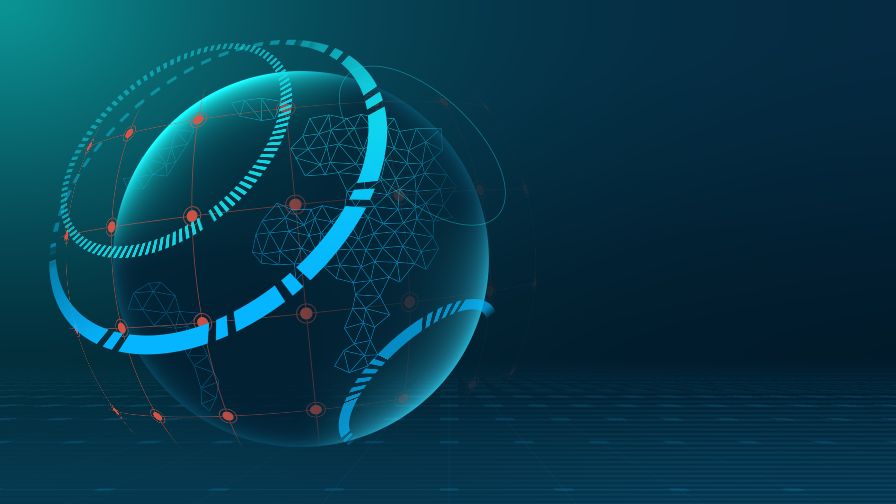
Write a WebGL 2 fragment shader that draws this background.

```glsl
#version 300 es
precision highp float;
// A wire globe over a dark teal floor: rim-lit disc, triangulated land,
// a red net on a perspective sphere, and tilted dashed rings.
// Lengths are in canvas heights.
uniform vec2 u_resolution;
out vec4 outColor;

const vec3 TEAL = vec3(0.04, 0.58, 0.58), CYAN = vec3(0.07, 0.87, 0.92);
const vec3 BLUE = vec3(0.02, 0.71, 1.0), RED = vec3(0.88, 0.33, 0.27);
const vec2 GLOBE = vec2(0.597, 0.486);

float hash(vec2 p) { return fract(sin(dot(p, vec2(127.1, 311.7))) * 43758.55); }
float cover(float d, float px) { return clamp(0.5 - d / px, 0.0, 1.0); }
mat2 rotation(float a) { return mat2(cos(a), -sin(a), sin(a), cos(a)); }

float segment(vec2 p, vec2 a, vec2 b) {
  vec2 e = b - a;
  return length(p - a - e * clamp(dot(p - a, e) / dot(e, e), 0.0, 1.0));
}

// Distance (x) and parametric angle (y) of a tilted ellipse
vec2 ellipse(vec2 p, vec2 center, vec2 radii, float tilt) {
  vec2 q = rotation(tilt) * (p - center) / radii;
  float k = length(q);
  return vec2(k * (k - 1.0) / max(length(q / radii), 0.001), atan(q.y, q.x));
}

// Vertical gradient with a glow in the upper left corner
vec3 backdrop(vec2 p) {
  vec3 c = mix(vec3(0.004, 0.1, 0.165), vec3(0.018, 0.16, 0.25), smoothstep(0.28, 0.95, p.y));
  c = mix(vec3(0.02, 0.195, 0.29), c, smoothstep(0.0, 0.3, p.y));
  return mix(c, TEAL, exp(-2.2 * pow(length((p - vec2(0, 1)) * vec2(0.95, 1.2)), 1.3)));
}

// Perspective grid and scan lines below the horizon
float ground(vec2 p, float px) {
  float depth = max(0.3 - p.y, 0.005);
  vec2 g = vec2((p.x - 0.891) / (depth * 0.84), 0.51 / depth + 0.12);
  vec2 d = abs(g - round(g)) * vec2(depth * 0.84, depth * depth / 0.51);
  float grid = cover(min(d.x, d.y) - 0.0007, px);
  float node = cover(max(d.x - 0.018, d.y - 0.0025), px);
  float scan = (0.5 + 0.5 * cos(p.y * 680.0)) * mix(0.05, 0.4, smoothstep(0.6, 1.5, p.x));
  return smoothstep(0.01, 0.13, depth) * (0.3 * grid + 0.4 * node + scan);
}

// Land masses as a union of rounded strokes
float land(vec2 p) {
  float d = segment(p, vec2(0.66, 0.71), vec2(0.78, 0.68)) - 0.085;
  d = min(d, segment(p, vec2(0.84, 0.7), vec2(0.85, 0.6)) - 0.06);
  d = min(d, segment(p, vec2(0.575, 0.525), vec2(0.8, 0.51)) - 0.08);
  d = min(d, segment(p, vec2(0.75, 0.46), vec2(0.705, 0.29)) - 0.045);
  d = min(d, segment(p, vec2(0.285, 0.41), vec2(0.36, 0.36)) - 0.048);
  d = min(d, segment(p, vec2(0.37, 0.36), vec2(0.42, 0.2)) - 0.033);
  d = min(d, segment(p, vec2(0.265, 0.63), vec2(0.37, 0.73)) - 0.034);
  return min(d, segment(p, vec2(0.475, 0.775), vec2(0.56, 0.79)) - 0.028);
}

vec2 vertex(vec2 id, float size) {
  vec2 jitter = vec2(hash(id), hash(id + 37.0)) - 0.5;
  return size * (vec2(id.x + 0.5 * id.y, 0.87 * id.y) + 0.55 * jitter);
}

// Jittered triangles; an edge shows when both ends are on land
float mesh(vec2 p, float size, float px) {
  float row = p.y / (0.87 * size), d = 1.0;
  vec2 base = floor(vec2(p.x / size - 0.5 * row, row));
  for (int n = 0; n < 16; n++) {
    vec2 id = base + vec2(n % 4 - 1, n / 4 - 1), a = vertex(id, size);
    if (land(a) > 0.0) continue;
    for (int k = 0; k < 3; k++) {
      vec2 b = vertex(id + vec2(1 - k, min(k, 1)), size);
      if (land(b) < 0.0) d = min(d, segment(p, a, b));
    }
  }
  return cover(d - 0.0004, px);
}

// Sphere seen from a finite distance: x = lines, y = nodes
vec2 net(vec2 p, float radius, float gap, float px) {
  vec2 q = rotation(0.1) * (p - GLOBE) / radius;
  float m = dot(q, q) + 16.0, disc = 256.0 - m * 15.0;
  if (disc < 0.0) return vec2(0);
  float t = (16.0 - sqrt(disc)) / m;
  vec3 s = vec3(q * t, 4.0 - 4.0 * t);
  vec2 angle = vec2(atan(s.x, s.z), asin(clamp(s.y, -1.0, 1.0)));
  vec2 g = angle / gap + vec2(0, 0.5);
  vec2 d = abs(g - round(g)) * gap * radius * 1.3 * vec2(cos(angle.y), 1);
  float r = length(d), line = min(d.x * max(s.z, 0.2), d.y);
  vec2 fade = 1.0 - smoothstep(vec2(1.05, 0.55), vec2(1.25, 0.72), abs(angle));
  float node = max(cover(r - 0.012, px), 0.75 * cover(abs(r - 0.019) - 0.001, px));
  return fade.x * fade.y * vec2(cover(line - 0.0007, px), node);
}

// Clusters of short dashes that break up a ring
float dashes(float t) {
  float centers[7] = float[](-3.73, -2.78, -2.04, -1.57, -0.91, -0.23, 0.28), solid = 1.0;
  for (int i = 0; i < 7; i++) {
    float u = abs(mod(t - centers[i] + 3.1416, 6.2832) - 3.1416);
    solid = min(solid, max(step(0.09, u), smoothstep(-0.5, -0.1, cos(52.0 * u))));
  }
  return solid;
}

// Globe body with a bright upper left rim and a soft lower right one
vec3 globe(vec3 color, vec2 q, float radius, float px) {
  float depth = radius - length(q), inside = cover(-depth, px);
  vec2 dir = q / max(length(q), 0.001);
  float lit = smoothstep(0.5, 1.0, dot(dir, vec2(-0.58, 0.81)));
  float low = smoothstep(0.55, 1.0, dot(dir, vec2(0.82, -0.57)));
  color = mix(color, vec3(0.008, 0.125, 0.195), inside * mix(0.85, 0.4, smoothstep(-0.1, 0.35, q.x)));
  vec3 rim = vec3(0.08, 0.78, 0.7) * lit * (0.75 * exp(-depth * 28.0) + 0.25 * exp(-depth * 9.0));
  rim += vec3(0.12, 0.42, 0.45) * low * exp(-depth * 20.0);
  return color + inside * (rim + vec3(0.02, 0.14, 0.17) * exp(-depth * 60.0));
}

void main() {
  float px = 1.0 / u_resolution.y;
  vec2 p = gl_FragCoord.xy * px;
  vec3 color = backdrop(p) + vec3(0.02, 0.15, 0.19) * ground(p, px);
  color = globe(color, p - GLOBE, 0.373, px);
  vec3 glow = mix(BLUE, CYAN, smoothstep(0.4, 0.9, p.y));
  // Land and net, fading to the right
  float light = mix(0.45, 0.85, smoothstep(0.42, 0.6, p.x)) * smoothstep(0.95, 0.78, p.x);
  color = mix(color, glow, light * mesh(p, 0.034, px));
  vec2 red = net(p, 0.47, 0.35, px) * mix(0.95, 0.1, smoothstep(0.3, 0.93, p.x));
  color = mix(color, RED, max(red.x * 0.75, red.y));
  // Large ring, wide in front
  vec2 e = ellipse(p, vec2(0.433, 0.609), vec2(0.387, 0.245), 0.702);
  float front = smoothstep(-0.9, 0.5, -sin(e.y)), w = mix(0.003, 0.019, front);
  float cut = mix(1.0, smoothstep(-0.5, 0.1, cos(e.y * 60.0)), smoothstep(0.4, 0.6, sin(e.y)));
  color = mix(color, glow, cover(abs(e.x + w) - w, px) * dashes(e.y) * cut * mix(0.4, 1.0, front));
  // Ticked ring with one gap
  e = ellipse(p, vec2(0.35, 0.701), vec2(0.271, 0.157), 0.71);
  front = smoothstep(-0.8, 0.6, -sin(e.y));
  w = mix(0.005, 0.012, front);
  cut = smoothstep(-0.4, 0.4, cos(e.y * 104.0)) * smoothstep(0.04, 0.06, abs(e.y + 1.75));
  color = mix(color, CYAN, cover(abs(e.x + w) - w, px) * cut * mix(0.5, 0.95, front));
  // Partial ring at the lower right
  e = ellipse(p, vec2(0.829, 0.259), vec2(0.199, 0.083), 0.742);
  cut = max(smoothstep(-0.4, 0.2, cos(e.y * 48.0)), step(0.1, sin(e.y * 5.0 + 0.6)));
  cut *= smoothstep(-0.25, 0.1, sin(e.y));
  color = mix(color, BLUE, 0.7 * cut * cover(abs(e.x + 0.011) - 0.011, px));
  // Thin orbit
  e = ellipse(p, vec2(0.838, 0.711), vec2(0.204, 0.102), -0.75);
  color = mix(color, CYAN, 0.45 * cover(abs(e.x) - 0.0007, px));
  outColor = vec4(color, 1);
}
```
